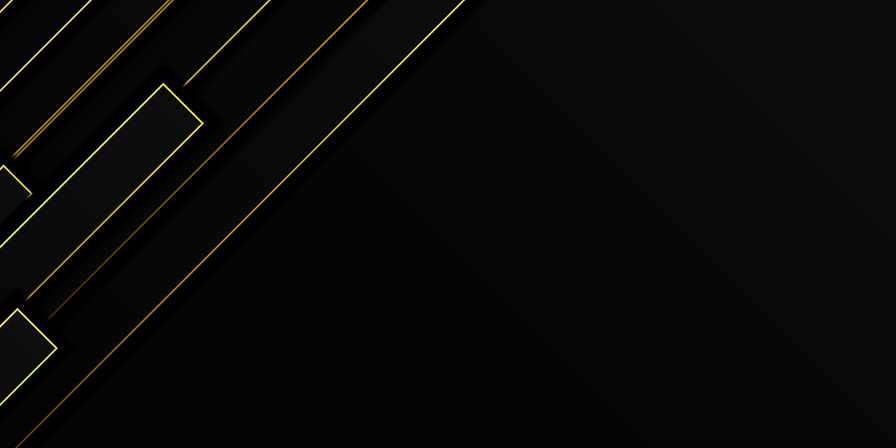
Reproduce this background procedurally as a Shadertoy shader.

```glsl
#define LINE_HALF_WIDTH 0.0019
#define SHADOW_CORE 0.030
#define SHADOW_REACH 0.062
#define NIGHT vec3(0.022, 0.015, 0.024)
#define GRAPHITE vec3(0.046, 0.052, 0.048)
#define BROWN vec3(0.28, 0.16, 0.03)
#define GOLD vec3(0.76, 0.56, 0.12)
#define PALE_GOLD vec3(1.0, 0.96, 0.42)

const float FAR = 9.0;

// Metal ramp: hidden below zero, then brown, gold and pale gold
vec3 goldRamp(float k) {
    vec3 metal = mix(BROWN, GOLD, smoothstep(0.0, 0.55, k));
    return mix(metal, PALE_GOLD, smoothstep(0.5, 0.95, k));
}

// Antialiased coverage of a signed distance
float coverage(float d) {
    return clamp(0.5 - d * iResolution.y, 0.0, 1.0);
}

void drawLine(inout vec3 color, float d, float shine) {
    float visible = smoothstep(-0.4, 0.0, shine);
    color = mix(color, goldRamp(shine), visible * coverage(abs(d) - LINE_HALF_WIDTH));
}

// Diagonal panel: q.x runs across, q.y along; span holds both sides.
// look = outline shine, shine lost along the lower side, fill level
void drawPanel(inout vec3 color, vec2 q, vec2 span, float cap, vec3 look) {
    float offset = max(max(span.x - q.x, q.x - span.y), q.y - cap);
    float d = offset * 0.70711;
    float travel = max(min(cap, 1.0) - q.y, 0.0);

    // Shadow beneath, then the surface
    color *= smoothstep(SHADOW_CORE, SHADOW_REACH, offset);
    float light = look.z * clamp(1.0 - 0.65 * travel, 0.0, 1.0);
    color = mix(color, mix(NIGHT, GRAPHITE, light), coverage(d));

    float shine = look.x - look.y * travel * smoothstep(span.x, span.y, q.x);
    drawLine(color, d, shine);
}

void mainImage(out vec4 fragColor, in vec2 fragCoord) {
    vec2 p = fragCoord / iResolution.y;
    float drop = 1.0 - p.y;
    vec2 q = vec2(p.x + drop, p.x - drop);

    // Backdrop brightens toward the upper right
    vec3 color = mix(NIGHT, GRAPHITE * 0.95, smoothstep(0.1, 2.1, q.y));

    // Long strips, stacked from right to left
    drawPanel(color, q, vec2(-FAR, 1.036), FAR, vec3(0.95, 0.40, 0.85));
    drawPanel(color, q, vec2(-FAR, 0.820), FAR, vec3(0.60, 0.34, 0.45));
    drawPanel(color, q, vec2(-FAR, 0.602), FAR, vec3(0.90, 0.30, 0.35));
    drawPanel(color, q, vec2(-FAR, 0.386), FAR, vec3(0.50, 0.08, 0.80));
    drawLine(color, (q.x - 0.377) * 0.70711, 0.48);
    drawPanel(color, q, vec2(-FAR, 0.203), FAR, vec3(0.95, 0.05, 0.35));
    drawPanel(color, q, vec2(-FAR, 0.027), FAR, vec3(0.90, 0.05, 0.45));

    // Raised bars with square ends
    drawPanel(color, q, vec2(0.378, 0.503), -0.362, vec3(0.88, 40.0, 0.85));
    drawPanel(color, q, vec2(0.552, 0.728), 0.177, vec3(0.90, 0.50, 1.0));
    drawPanel(color, q, vec2(0.729, 0.904), -0.651, vec3(0.92, 0.0, 1.0));

    fragColor = vec4(color, 1.0);
}
```
